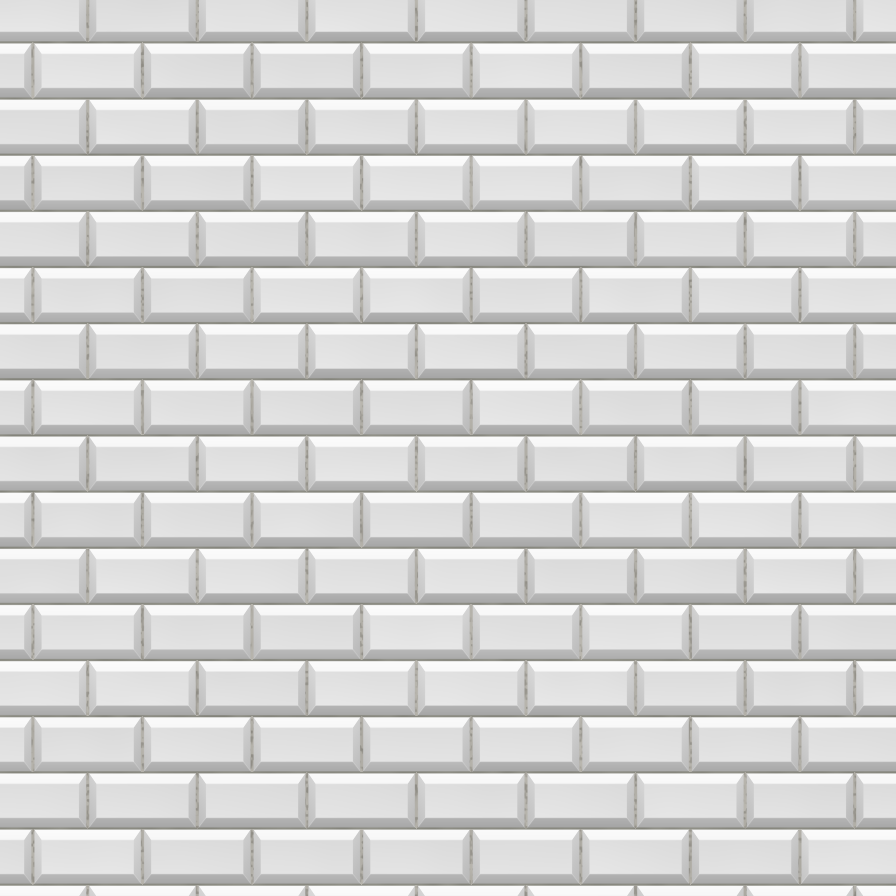
A WebGL 1 fragment shader for this texture:

```glsl
precision highp float;

uniform vec2 u_resolution;

float hash(vec2 p) {
  vec3 q = fract(p.xyx * vec3(0.1031, 0.1030, 0.0973));
  q += dot(q, q.yzx + 33.33);
  return fract((q.x + q.y) * q.z);
}

float noise(vec2 p) {
  vec2 i = floor(p), f = fract(p);
  f = f * f * (3.0 - 2.0 * f);
  return mix(mix(hash(i), hash(i + vec2(1.0, 0.0)), f.x),
             mix(hash(i + vec2(0.0, 1.0)), hash(i + 1.0), f.x), f.y);
}

// Olive horizontal joints, paler vertical joints with fine grain
vec3 groutColor(vec2 uv, float vertical) {
  float grain = noise(uv * vec2(420.0, 300.0) + 20.0);
  float blotch = noise(uv * 60.0 + 70.0) - 0.5;
  vec3 horizontalGrout = vec3(0.54, 0.54, 0.505) + 0.06 * blotch;
  vec3 verticalGrout = vec3(0.70, 0.69, 0.66) + 0.06 * blotch;
  verticalGrout -= 0.12 * smoothstep(0.4, 0.95, grain);
  return mix(horizontalGrout, verticalGrout, vertical);
}

void main() {
  vec2 uv = gl_FragCoord.xy / u_resolution;
  float pixel = 1.0 / min(u_resolution.x, u_resolution.y);
  float blur = max(0.0009, 0.6 * pixel);

  // Running bond: every other course shifts by half a tile
  vec2 pitch = vec2(0.1223, 0.06267);
  vec2 grid = (vec2(uv.x, 1.0 - uv.y) - vec2(0.0367, 0.0473)) / pitch;
  grid.x -= 0.5 * mod(floor(grid.y), 2.0);
  vec2 id = floor(grid);
  vec2 local = fract(grid) - 0.5;
  float tone = hash(id + 40.0) - 0.5;
  float toneB = hash(id + 91.0) - 0.5;

  // Distance inward from the tile edges, then the same in bevel widths
  vec2 inset = (0.5 - abs(local)) * pitch - vec2(0.0017, 0.0012);
  vec2 bevel = inset / vec2(0.0080, local.y < 0.0 ? 0.0116 : 0.0106);
  float depth = min(bevel.x, bevel.y);
  float soft = blur / 0.0092;

  // Four bevel faces, lit from above and meeting at mitred corners
  float topLight = 0.982 - 0.012 * bevel.y + 0.01 * tone;
  float bottomShade = 0.665 + 0.05 * bevel.y + 0.04 * toneB;
  float upright = local.y < 0.0 ? topLight : bottomShade;
  float side = (local.x < 0.0 ? 0.80 : 0.78) - 0.08 * local.y + 0.04 * tone;
  side += 0.02 * (bevel.x - 0.5);
  float slope = bevel.x - bevel.y;
  float shade = mix(side, upright, smoothstep(-soft, soft, slope));
  shade += 0.04 * (1.0 - smoothstep(0.0, 0.2, abs(slope))) * step(0.0, local.y);

  // Flat glazed face, slightly brighter towards its lower edge
  float face = 0.88 + 0.045 * local.y - 0.01 * local.x + 0.02 * tone;
  face += 0.015 * toneB * local.x + 0.01 * (noise(uv * 24.0 + 10.0) - 0.5);
  shade = mix(shade, face, smoothstep(1.0 - soft, 1.0 + soft, depth));

  // Joint around the tile
  float edge = min(inset.x, inset.y);
  vec3 grout = groutColor(uv, smoothstep(-0.0005, 0.0005, inset.y - inset.x));
  vec3 color = mix(grout, vec3(shade), smoothstep(-blur, blur, edge));

  gl_FragColor = vec4(color, 1.0);
}
```
